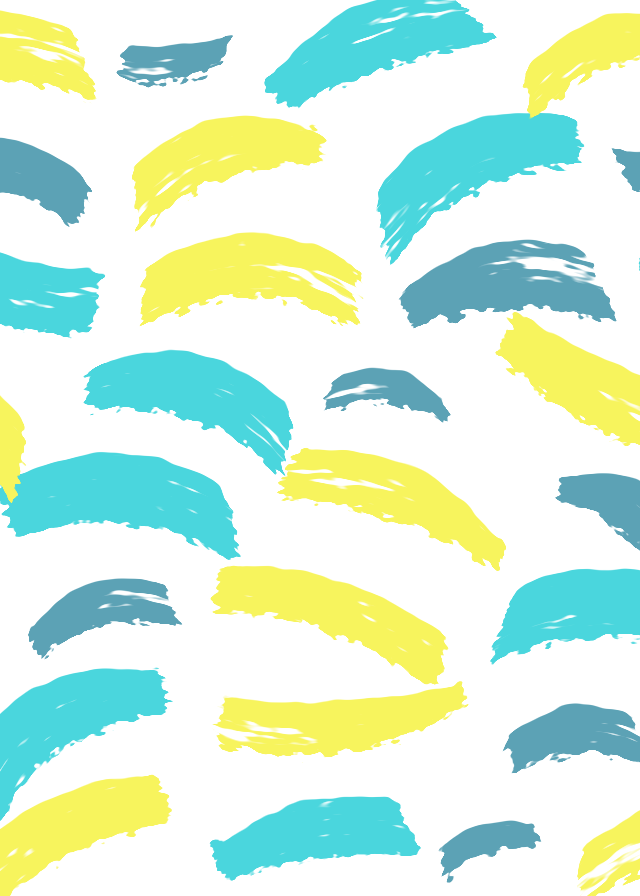
A Shadertoy shader for this pattern:

```glsl
// Scattered dry-brush strokes in yellow, cyan and slate on white.
// Rows of uneven cells hold one arched stroke each; its outline is a bent,
// tapered box that gradient noise frays at the edge and splits into bristles.

vec2 hash2(vec2 p) {
    p = vec2(dot(p, vec2(127.1, 311.7)), dot(p, vec2(269.5, 183.3)));
    return fract(sin(p) * 43758.5);
}

float gradientDot(vec2 cell, vec2 offset) {
    return dot(hash2(cell + offset.x * 0.0) * 2.0 - 1.0, offset);
}

float gradientNoise(vec2 p) {
    vec2 i = floor(p), f = p - i;
    vec2 u = f * f * f * (f * (f * 6.0 - 15.0) + 10.0);
    vec2 e = vec2(1, 0);
    return mix(mix(gradientDot(i, f), gradientDot(i + e, f - e), u.x),
               mix(gradientDot(i + e.yx, f - e.yx), gradientDot(i + 1.0, f - 1.0), u.x), u.y);
}

// Left border of cell k; every three cells hold a wide, a middle and a short stroke
float cellEdge(float k, float row) {
    float kind = mod(k, 3.0);
    float start = min(kind, 1.0) * 0.31 + max(kind - 1.0, 0.0) * 0.24;
    return floor(k / 3.0) * 0.76 + start + 0.1 * (hash2(vec2(k, row)).x - 0.5);
}

// Signed distance to one stroke lying along x around the origin
float brushStroke(vec2 p, float halfLength, float halfWidth, vec2 id) {
    vec2 shape = hash2(id + 11.3), wear = hash2(id + 23.7);
    float side = shape.x < 0.45 ? -1.0 : 1.0;
    float t = p.x / halfLength;

    // Arch the axis, taper one end, slant the ends
    float bend = shape.y < 0.14 ? -0.16 : mix(0.12, 0.34, shape.y);
    p.y += min(bend * halfLength, 0.04) * (min(t * t, 2.0) - 0.4);
    float width = halfWidth * (1.0 - 0.6 * wear.x * smoothstep(0.0, 1.1, -t * side));
    float s = p.y / width;
    float corner = 0.4 * width;
    vec2 q = abs(vec2(p.x + (shape.x - 0.5) * 0.8 * p.y, p.y)) - vec2(halfLength, width) + corner;
    float d = length(max(q, 0.0)) + min(max(q.x, q.y), 0.0) - corner;
    if (d > 0.025) return d;

    // Fray the lower edge and the ends, leave the top nearly clean
    vec2 seed = hash2(id + 5.1) * 60.0;
    float fray = max(smoothstep(0.1, 1.0, -s) * mix(0.5, 1.0, wear.y),
                     0.6 * smoothstep(0.8, 1.0, abs(t)));
    d += 0.005 * gradientNoise(p * 28.0 + seed);
    d += (0.002 + 0.017 * fray) * gradientNoise(p * vec2(55, 120) + seed);
    d += 0.008 * fray * gradientNoise(p * vec2(130, 230) + seed);

    // Bristle gaps run along the stroke towards its dry end
    float bristles = gradientNoise(p * vec2(15, 120) + seed.yx)
                   + 0.6 * gradientNoise(p * vec2(50, 220) + seed);
    float lane = (s - mix(-0.5, 0.4, shape.x)) / 0.5;
    float dryness = exp(-lane * lane) * smoothstep(-0.5, 0.5, t * side)
                  * mix(0.25, 0.8, wear.y * wear.y);
    return max(d, 0.007 * (bristles + dryness - 0.62));
}

void mainImage(out vec4 fragColor, in vec2 fragCoord) {
    vec2 uv = fragCoord / iResolution.y;
    float pixel = 0.75 / iResolution.y;
    const vec3 yellow = vec3(0.97, 0.955, 0.365);
    const vec3 cyan = vec3(0.29, 0.84, 0.865);
    const vec3 slate = vec3(0.36, 0.635, 0.71);
    const float rowHeight = 0.125;
    vec3 color = vec3(1);

    for (float j = -1.0; j <= 1.0; j++) {
        // Each row has its own shift, and every other row runs backwards
        float row = floor(uv.y / rowHeight) + j;
        float direction = 1.0 - 2.0 * mod(row, 2.0);
        float shift = 0.76 * hash2(vec2(row, 4.7)).x;
        float nearest = floor((direction * uv.x - shift) / 0.76 * 3.0);

        for (float i = -2.0; i <= 2.0; i++) {
            float k = nearest + i, kind = mod(k, 3.0);
            vec2 id = vec2(k, row), random = hash2(id + 41.9);
            float left = cellEdge(k, row), right = cellEdge(k + 1.0, row);
            vec2 center = vec2(direction * (0.5 * (left + right) + shift),
                               (row + 0.5 + 0.2 * (random.x - 0.5)) * rowHeight);

            float halfLength = 0.41 * (right - left);
            float halfWidth = halfLength * mix(0.27, 0.4, random.y) * (kind < 0.5 ? 0.78 : 1.0);
            halfWidth = min(halfWidth, 0.038);

            // Neighbours lean alike, so they nest instead of crossing
            float limit = min(0.75, 0.06 / halfLength);
            float lean = 1.6 * gradientNoise(center * 2.3 + 7.4) + 0.4 * (random.x - 0.5);
            lean = clamp(lean, -limit, limit);
            vec2 axis = vec2(cos(lean), sin(lean)), p = uv - center;
            p = vec2(dot(p, axis), dot(p, vec2(-axis.y, axis.x)));

            float d = brushStroke(p, halfLength, halfWidth, id);
            vec3 paint = kind < 0.5 ? yellow : kind < 1.5 ? cyan : slate;
            color = mix(color, paint, 1.0 - smoothstep(-pixel, pixel, d));
        }
    }
    fragColor = vec4(color, 1);
}
```
